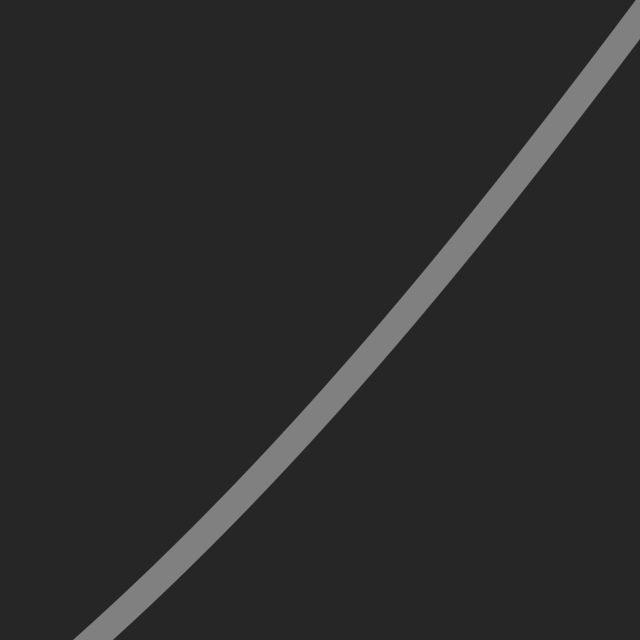
Reproduce this background procedurally as a Shadertoy shader.

```glsl
// A gently bowed grey band rising across a flat charcoal field.

// Signed distance to the bowed centre line, measured across its chord.
float bowedLine(vec2 p, vec2 start, vec2 end) {
    float chord = length(end - start);
    vec2 along = (end - start) / chord;
    vec2 across = vec2(along.y, -along.x);
    float t = dot(p - start, along);

    // The bow bends more strongly near the start.
    float bow = (0.091 - 0.0253 * t) * t * (chord - t);
    return dot(p - start, across) - bow;
}

void mainImage(out vec4 fragColor, in vec2 fragCoord) {
    vec2 p = fragCoord / iResolution.xy;
    float pixel = 1.0 / min(iResolution.x, iResolution.y);

    // Band of constant width with a one-pixel soft edge
    float edge = abs(bowedLine(p, vec2(0.1452, 0.0), vec2(1.0195, 1.0))) - 0.021;
    float band = 1.0 - smoothstep(-0.75 * pixel, 0.75 * pixel, edge);

    vec3 charcoal = vec3(0.15);
    vec3 grey = vec3(0.5);
    fragColor = vec4(mix(charcoal, grey, band), 1.0);
}
```
